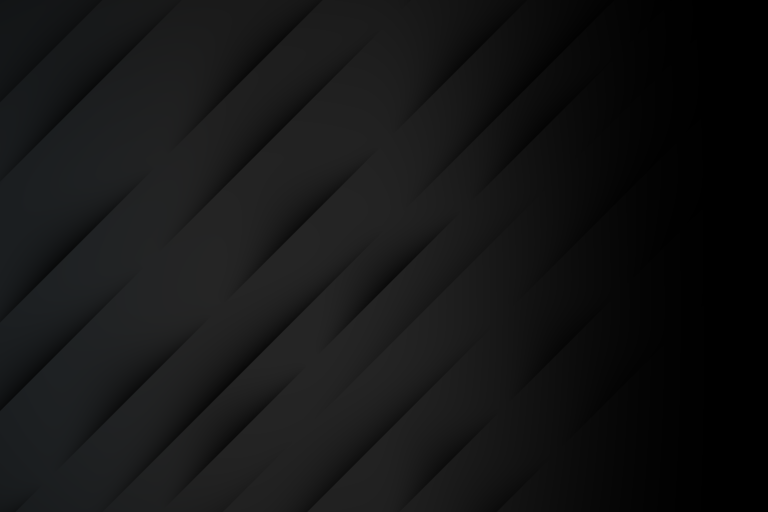
Give the GLSL for this background, as a Shadertoy shader.

```glsl
#define BASE_LEVEL 0.147
#define GLOW_CENTER vec2(0.55, 0.60)
#define GLOW_FALLOFF vec2(0.55, 0.80)
#define FADE_START 0.70
#define FADE_END 1.44
#define SHADOW_WIDTH 0.036
#define LENS_REACH 0.47
#define COOL_TINT vec3(0.90, 1.00, 1.07)

// Each crease: diagonal offset, centre x, repeat along x, shadow strength
const int CREASE_COUNT = 11;
const vec4 CREASES[CREASE_COUNT] = vec4[CREASE_COUNT](
    vec4(0.200, 0.08, 0.60, 0.45),
    vec4(0.355, 0.17, 0.45, 0.70),
    vec4(0.630, 0.12, 0.39, 0.75),
    vec4(0.803, 0.06, 0.47, 0.72),
    vec4(1.030, 0.26, 0.33, 0.70),
    vec4(1.200, 0.46, 0.62, 0.82),
    vec4(1.314, 0.46, 0.30, 0.75),
    vec4(1.435, 0.84, 0.50, 0.30),
    vec4(1.600, 0.69, 0.58, 0.60),
    vec4(1.780, 1.10, 0.23, 0.60),
    vec4(1.970, 1.21, 0.25, 0.50));

// Charcoal glow that sinks to black on the right
vec3 backdrop(vec2 p) {
    vec2 away = p - GLOW_CENTER;
    float glow = max(1.0 - dot(GLOW_FALLOFF, away * away), 0.0);
    float fade = 1.0 - smoothstep(FADE_START, FADE_END, p.x);
    vec3 tint = mix(COOL_TINT, vec3(1.0), smoothstep(0.0, 0.45, p.x));
    return BASE_LEVEL * glow * fade * tint;
}

// Tapered shadow: crisp on the lower right, soft on the upper left
float creaseShadow(vec2 p, vec4 crease, float pixel) {
    float side = (crease.x - p.x - p.y) * 0.7071;
    float period = crease.z;
    // Position along the crease, taken where the pixel projects onto it
    float along = p.x + side * 0.7071 - crease.y;
    along = mod(along + 0.5 * period, period) - 0.5 * period;
    float taper = 1.0 - smoothstep(0.0, LENS_REACH * period, abs(along));
    float width = SHADOW_WIDTH * (0.3 + 0.7 * taper);
    float edge = smoothstep(-pixel, pixel, side);
    return crease.w * sqrt(taper) * edge * exp(-max(side, 0.0) / width);
}

void mainImage(out vec4 fragColor, in vec2 fragCoord) {
    // Canvas-height units, with y measured down from the top
    vec2 p = fragCoord / iResolution.y;
    p.y = 1.0 - p.y;
    float pixel = 0.8 / iResolution.y;

    // Darken the backdrop by every crease
    vec3 color = backdrop(p);
    for (int i = 0; i < CREASE_COUNT; i++) {
        color *= 1.0 - creaseShadow(p, CREASES[i], pixel);
    }
    fragColor = vec4(color, 1.0);
}
```
